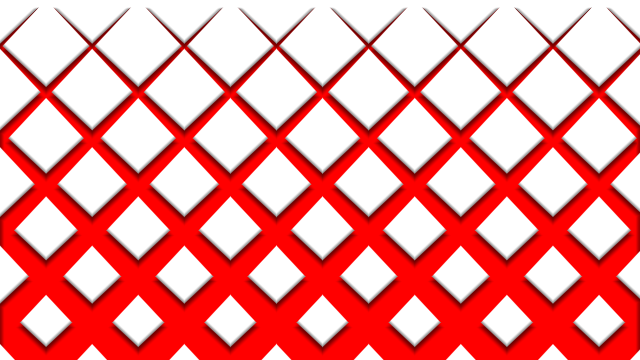
This pattern is drawn by a Shadertoy shader. Its source:

```glsl
// Red lattice with white diamonds that shrink downward, shaded along their lower edges.

const float PERIOD = 0.256;      // diamond spacing, in canvas heights
const float LATTICE_TOP = 0.0723; // depth at which the red gaps open, in periods
const float SHRINK = 0.0636;     // loss of half size per period of depth
const vec3 RED = vec3(1.0, 0.0, 0.0);
const vec3 WHITE = vec3(1.0);

// Half diagonal of a diamond at a given depth; 0.5 closes every gap.
float halfSize(float depth) {
    return 0.5 - SHRINK * (depth - LATTICE_TOP);
}

// Diagonal coordinates inside the nearest cell, each from -0.5 to 0.5.
vec2 diamondCell(vec2 p) {
    return fract(vec2(p.x + p.y, p.x - p.y) + 0.5) - 0.5;
}

// Negative inside the white diamonds, positive in the red lattice.
float diamondEdge(vec2 p) {
    vec2 cell = abs(diamondCell(p));
    return max(cell.x, cell.y) - halfSize(p.y);
}

// Grey bevel just inside the two lower sides.
float bevel(vec2 p, float width) {
    vec2 cell = diamondCell(p);
    float inset = halfSize(p.y) - max(cell.x, -cell.y);
    return 1.0 - smoothstep(0.0, width, inset);
}

// Soft shadow cast downward onto the lattice.
float castShadow(vec2 p, float drop, float blur) {
    return 1.0 - smoothstep(-blur, blur, diamondEdge(p - vec2(0.0, drop)));
}

void mainImage(out vec4 fragColor, in vec2 fragCoord) {
    // Depth runs down from the top edge.
    vec2 canvas = vec2(fragCoord.x, iResolution.y - fragCoord.y) / iResolution.y;
    vec2 p = canvas / PERIOD;
    float pixel = 1.0 / (iResolution.y * PERIOD);

    // The lattice begins below a plain white strip.
    float opened = smoothstep(0.0, 0.002, 0.5 - halfSize(p.y));
    float lattice = smoothstep(-pixel, pixel, diamondEdge(p)) * opened;

    // Shaded surfaces, with a faint dark rim at the left and right borders.
    float aspect = iResolution.x / iResolution.y;
    float sideDistance = min(canvas.x, aspect - canvas.x);
    float rim = 0.4 * (1.0 - smoothstep(0.0, 0.014, sideDistance));
    float shade = max(0.56 * castShadow(p, 0.055, 0.056), rim);
    vec3 paper = WHITE * (1.0 - 0.42 * bevel(p, 0.06) * opened);
    vec3 color = mix(paper, RED * (1.0 - shade), lattice);

    fragColor = vec4(color, 1.0);
}
```
